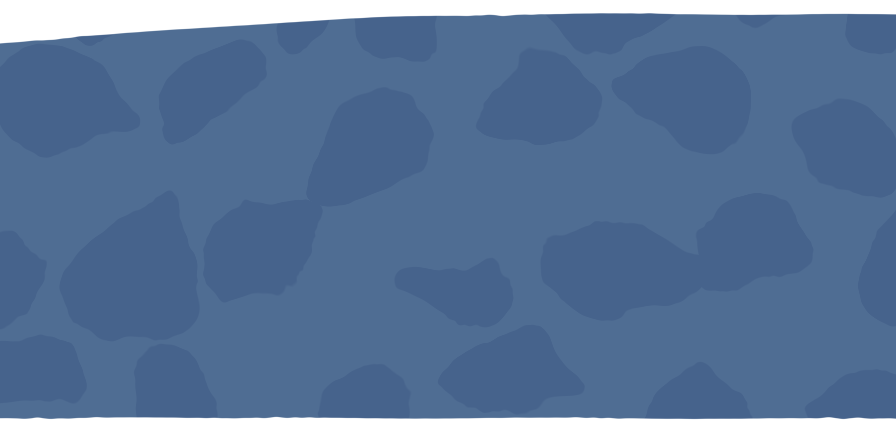
A WebGL 2 fragment shader for this pattern:

```glsl
#version 300 es
precision highp float;

uniform vec2 u_resolution;
out vec4 fragColor;

// Lengths are fractions of the canvas height.
const vec3 PAPER = vec3(1.0);
const vec3 BASE_BLUE = vec3(0.310, 0.427, 0.576);
const vec3 PATCH_BLUE = vec3(0.275, 0.388, 0.549);

const vec2 CELL = vec2(0.36, 0.31);
const vec2 GRID_SHIFT = vec2(0.10, 0.05);
const float JITTER = 0.13;
const float ROW_STAGGER = 0.5;
const vec2 LENGTH_RANGE = vec2(0.105, 0.195);
const vec2 WIDTH_RANGE = vec2(0.075, 0.125);
const vec2 ANGLE_RANGE = vec2(-0.35, 1.35);
const float TAPER = 0.35;

const float BEND_FREQ = 4.5;
const float BEND_SIZE = 0.07;
const float LOBE_FREQ = 13.0;
const float LOBE_SIZE = 0.022;
const float RAGGED_FREQ = 42.0;
const float RAGGED_SIZE = 0.005;

const float TOP_LEFT = 0.904;
const float TOP_RIGHT = 0.968;
const float TOP_RISE_END = 1.3;
const float BOTTOM = 0.066;
const float EDGE_WAVE = 0.008;
const float EDGE_NICK = 0.004;

vec2 hash2(vec2 cell) {
    vec3 h = fract(cell.xyx * vec3(0.1031, 0.1030, 0.0973));
    h += dot(h, h.yzx + 33.33);
    return fract((h.xx + h.yz) * h.zy);
}

float cornerSlope(vec2 corner, vec2 offset) {
    float angle = 6.28318 * hash2(corner + 71.0).x;
    return dot(vec2(cos(angle), sin(angle)), offset);
}

float gradientNoise(vec2 p) {
    vec2 i = floor(p);
    vec2 f = fract(p);
    vec2 u = f * f * f * (f * (f * 6.0 - 15.0) + 10.0);
    vec2 e = vec2(1.0, 0.0);
    float low = mix(cornerSlope(i, f), cornerSlope(i + e, f - e), u.x);
    float high = mix(cornerSlope(i + e.yx, f - e.yx),
                     cornerSlope(i + e.xx, f - e.xx), u.x);
    return mix(low, high, u.y);
}

vec2 noise2(vec2 p) {
    return vec2(gradientNoise(p), gradientNoise(p + vec2(37.2, 17.7)));
}

// Approximate signed distance to an egg, wider toward +x
float eggDistance(vec2 p, vec2 radii) {
    radii.y *= 1.0 + TAPER * clamp(p.x / radii.x, -1.0, 1.0);
    float k = length(p / radii);
    return k * (k - 1.0) / max(length(p / (radii * radii)), 0.001);
}

// Nearest of the tilted eggs scattered over a staggered grid
float patchDistance(vec2 p) {
    p += BEND_SIZE * noise2(p * BEND_FREQ);
    p += LOBE_SIZE * noise2(p * LOBE_FREQ);
    p += RAGGED_SIZE * noise2(p * RAGGED_FREQ);
    p += GRID_SHIFT;

    float nearest = 1.0;
    float row = floor(p.y / CELL.y);
    for (int j = -1; j <= 1; j++) {
        float y = row + float(j);
        float stagger = ROW_STAGGER * mod(y, 2.0);
        float column = floor(p.x / CELL.x - stagger);
        for (int i = -1; i <= 1; i++) {
            vec2 id = vec2(column + float(i), y);
            vec2 place = hash2(id + 11.0) - 0.5;
            vec2 size = hash2(id + 29.0);
            vec2 turn = hash2(id + 53.0);
            vec2 center = (id + vec2(stagger + 0.5, 0.5)) * CELL + JITTER * place;
            float angle = mix(ANGLE_RANGE.x, ANGLE_RANGE.y, turn.x);
            float c = cos(angle);
            float s = sin(angle);
            vec2 q = mat2(c, -s, s, c) * (p - center);
            q.x *= turn.y < 0.5 ? -1.0 : 1.0;
            vec2 radii = vec2(mix(LENGTH_RANGE.x, LENGTH_RANGE.y, size.x),
                              mix(WIDTH_RANGE.x, WIDTH_RANGE.y, size.y));
            nearest = min(nearest, eggDistance(q, radii));
        }
    }
    return nearest;
}

// Slow wave plus occasional small nicks along a torn edge
float edgeOffset(float x, float seed) {
    float wave = gradientNoise(vec2(x * 2.5, seed));
    float nick = gradientNoise(vec2(x * 30.0, seed + 5.3));
    float nickMask = smoothstep(0.05, 0.35, gradientNoise(vec2(x * 4.0, seed + 9.6)));
    return EDGE_WAVE * wave + EDGE_NICK * nick * (0.15 + nickMask);
}

void main() {
    vec2 p = gl_FragCoord.xy / u_resolution.y;
    float soft = 0.75 / u_resolution.y;

    float patchMask = 1.0 - smoothstep(-soft, soft, patchDistance(p));
    vec3 color = mix(BASE_BLUE, PATCH_BLUE, patchMask);

    // Band between the rising top edge and the nearly level bottom edge
    float rise = sin(1.5708 * clamp(p.x / TOP_RISE_END, 0.0, 1.0));
    float top = mix(TOP_LEFT, TOP_RIGHT, rise) + edgeOffset(p.x, 3.4);
    float bottom = BOTTOM + edgeOffset(p.x, 21.6);
    float band = smoothstep(-soft, soft, min(top - p.y, p.y - bottom));

    fragColor = vec4(mix(PAPER, color, band), 1.0);
}
```
